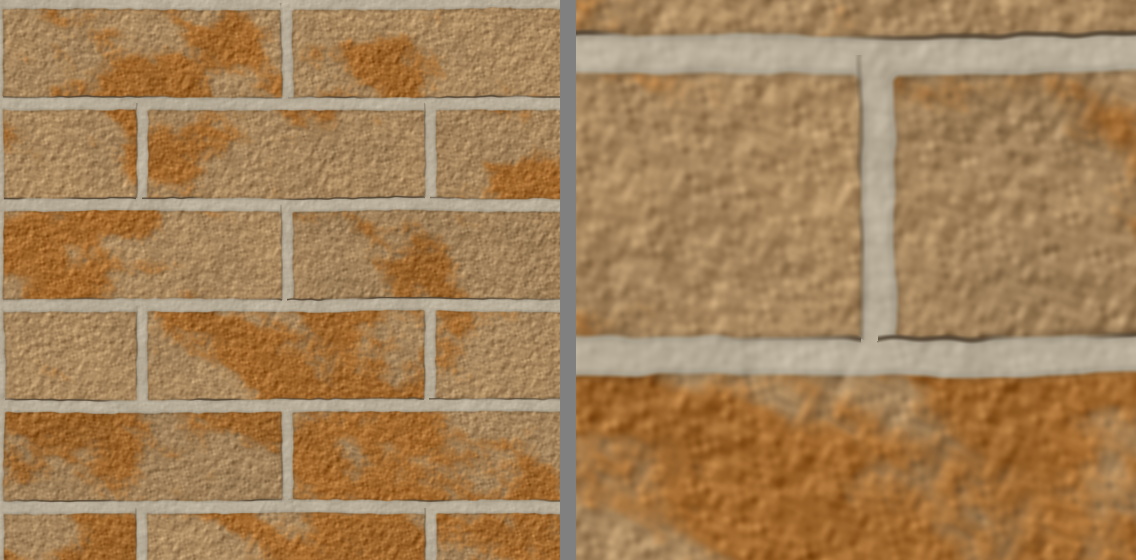
Left, the full canvas; right, a detail of the centre.
Write a three.js fragment shader that draws this texture.

```glsl
// Running-bond wall of rough sandy bricks with rust-orange stains and pale mortar.
// Each brick is a box distance in a staggered grid; value noise supplies wobbling
// edges, per-brick stains and a fine grain lit from the upper left.
varying vec2 vUv;

const vec2 PITCH = vec2(0.515, 0.18);      // brick plus joint
const vec2 JOINT = vec2(0.020, 0.023);     // mortar widths
const vec2 ORIGIN = vec2(-0.003, 0.995);   // joint centre at the top left
const float LEFT_EDGE = 0.0075;            // wall-end joint, shared by all courses
const float CORNER = 0.004;
const float SOFT = 0.0018;
const float WOBBLE = 0.005;
const float CHIP = 0.0028;
const float GRAIN_FREQ = 105.0;
const float GRAIN_STEP = 0.0032;
const float RELIEF = 0.24;
const vec2 STAIN_FREQ = vec2(7.0, 9.0);
const float STAIN_LEVEL = 0.57;
const float SHADOW_WIDTH = 0.0028;

const vec3 SAND = vec3(0.640, 0.515, 0.360);
const vec3 RUST = vec3(0.615, 0.395, 0.170);
const vec3 MORTAR = vec3(0.720, 0.680, 0.600);
const vec3 SHADOW = vec3(0.290, 0.235, 0.170);

float hash(vec2 p) {
  vec3 q = fract(p.xyx * 0.1031);
  q += dot(q, q.yzx + 33.33);
  return fract((q.x + q.y) * q.z);
}

float noise(vec2 p) {
  vec2 i = floor(p), f = fract(p);
  f = f * f * (3.0 - 2.0 * f);
  return mix(mix(hash(i), hash(i + vec2(1.0, 0.0)), f.x),
             mix(hash(i + vec2(0.0, 1.0)), hash(i + vec2(1.0, 1.0)), f.x), f.y);
}

float fbm(vec2 p) {
  float sum = 0.0, amp = 0.54;
  for (int i = 0; i < 4; i++) {
    sum += amp * noise(p);
    p = mat2(1.6, 1.2, -1.2, 1.6) * p + 7.3;
    amp *= 0.5;
  }
  return sum;
}

// Height of the sandy surface: coarse lumps with finer grit
float grain(vec2 p) {
  vec2 q = mat2(0.88, 0.48, -0.48, 0.88) * p * GRAIN_FREQ;
  return 0.65 * noise(q) + 0.35 * noise(q * 2.1 + 19.7);
}

void main() {
  vec2 uv = vUv;

  // Uneven joints: slow drift plus small chips
  vec2 drift = vec2(noise(uv * 6.0 + 3.1), noise(uv * 6.0 + 41.7)) - 0.5;
  vec2 chips = vec2(noise(uv * 65.0 + 11.0), noise(uv * 65.0 + 87.0)) - 0.5;
  vec2 p = uv + WOBBLE * drift + CHIP * chips;

  // Staggered grid, with courses counted down from the top
  float down = (ORIGIN.y - p.y) / PITCH.y;
  float course = floor(down);
  float across = (p.x - ORIGIN.x) / PITCH.x - 0.5 * mod(course, 2.0);
  vec2 cell = vec2(floor(across), course);
  vec2 local = vec2(fract(across) - 0.5, 0.5 - fract(down)) * PITCH;

  // Rounded brick distance, cut at the end of the wall
  vec2 halfSize = 0.5 * (PITCH - JOINT);
  vec2 q = abs(local) - halfSize + CORNER;
  float d = length(max(q, 0.0)) + min(max(q.x, q.y), 0.0) - CORNER;
  d = max(d, LEFT_EDGE - p.x);
  float brick = 1.0 - smoothstep(-SOFT, SOFT, d);

  // Surface relief
  float height = grain(uv);
  float slope = height - grain(uv + GRAIN_STEP * vec2(-1.0, 1.0));
  float light = RELIEF * slope + 0.10 * (height - 0.5);

  // Rust stains, different on every brick
  vec2 id = cell + 17.0;
  vec2 stainPos = (local + vec2(0.5 * local.y, 0.0)) * STAIN_FREQ;
  stainPos += 60.0 * vec2(hash(id), hash(id + 31.0));
  float stainField = fbm(stainPos) + 0.13 * (height - 0.5);
  float level = STAIN_LEVEL + 0.14 * (hash(id + 73.0) - 0.5);
  float stain = smoothstep(level - 0.06, level + 0.10, stainField);

  // Brick face: tone, stain, mottling and grain
  float tone = 0.97 + 0.06 * hash(id + 5.0) + 0.08 * (noise(uv * 22.0) - 0.5);
  vec3 face = mix(SAND, RUST, stain) * tone;
  face += light * vec3(1.0, 0.95, 0.82);
  face *= 1.0 - 0.10 * smoothstep(-0.006, 0.0, d);

  // Mortar: pale and lightly sanded
  float sanded = 0.05 * (noise(uv * 35.0) - 0.5) + 0.10 * slope;
  vec3 joint = MORTAR + sanded;
  joint *= 1.0 - 0.09 * (1.0 - smoothstep(0.0, 0.006, d));
  vec3 color = mix(joint, face, brick);

  // Broken shadow under each brick, fainter along its right side
  float wear = smoothstep(0.22, 0.65, noise(uv * vec2(13.0, 40.0) + 9.0));
  vec2 edge = vec2(local.x - halfSize.x, -local.y - halfSize.y);
  vec2 line = 1.0 - smoothstep(vec2(0.0), vec2(SHADOW_WIDTH), abs(edge));
  float under = line.y * step(edge.x, 0.0) * step(LEFT_EDGE, p.x);
  float side = 0.4 * line.x * step(edge.y, 0.0);
  color = mix(color, SHADOW, 0.8 * wear * max(under, side));

  gl_FragColor = vec4(clamp(color, 0.0, 1.0), 1.0);
}
```
